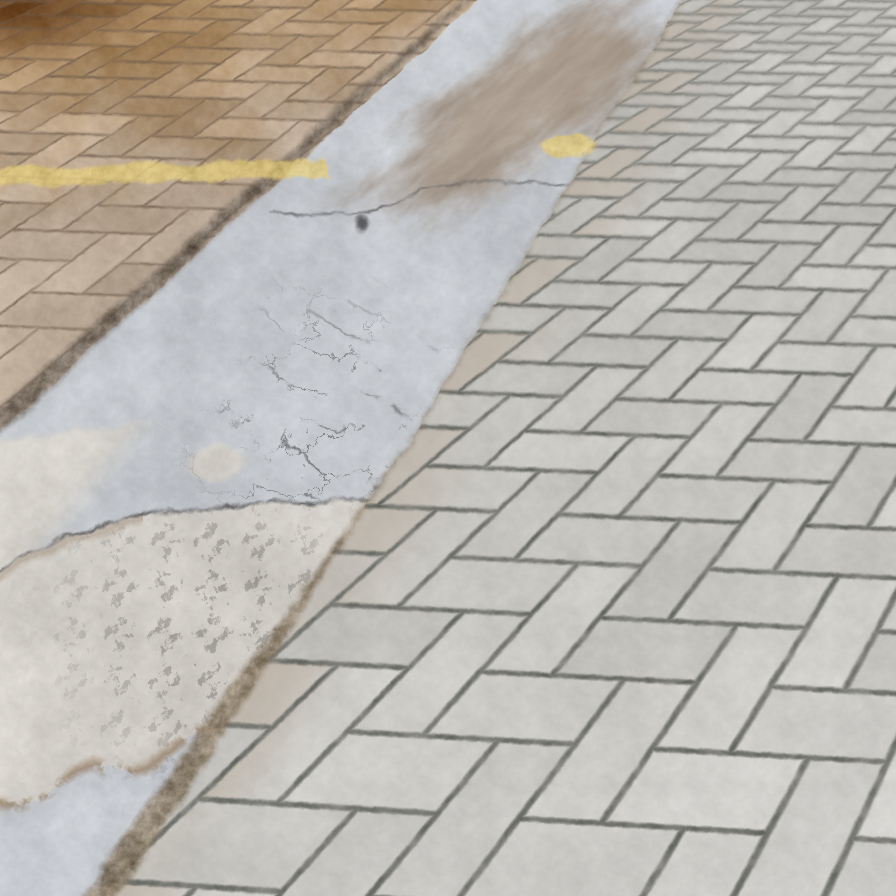
Reproduce this texture procedurally as a WebGL 1 fragment shader.

```glsl
precision highp float;
// A worn concrete strip crossing two areas of herringbone pavers in perspective.
// A projective map turns the canvas into paver cells; straight borders split the
// ground, while layered sines and cellular noise add stains, cracks and grit.
uniform vec2 u_resolution;

float hash(vec2 p) {
  p = fract(p * vec2(0.1731, 0.2317));
  p += dot(p, p.yx + 19.19);
  return fract(p.x * p.y * 31.7);
}

// Layered sines, roughly -1 to 1
float waves(vec2 p) {
  float sum = 0.0, amp = 0.5;
  for (int i = 0; i < 5; i++) {
    sum += amp * sin(p.x + 1.7 * sin(p.y)) * sin(p.y + 1.3 * sin(p.x));
    p = mat2(1.6, 1.2, -1.2, 1.6) * p + 1.3;
    amp *= 0.6;
  }
  return sum;
}

// Gap between the two nearest cell points, zero on cell borders
float cellGap(vec2 p) {
  vec2 cell = floor(p), near = vec2(9.0);
  for (int y = -1; y <= 1; y++)
    for (int x = -1; x <= 1; x++) {
      vec2 c = cell + vec2(x, y);
      float d = length(c + vec2(hash(c), hash(c + 47.3)) - p);
      near = d < near.x ? vec2(d, near.x) : vec2(near.x, min(near.y, d));
    }
  return near.y - near.x;
}

float line(float dist, float width, float soft) {
  return 1.0 - smoothstep(width - soft, width + soft, abs(dist));
}

// Herringbone of 2:1 pavers: x = distance to the joint, y = random tone
vec2 pavers(vec2 q) {
  float depth = q.y + 0.404;
  vec2 g = vec2(13.8 * (q.x + 1.045 * q.y - 1.152), 18.34 + 0.86 * q.x) / depth;
  g.y -= 13.3;
  vec2 cell = floor(g);
  float k = mod(cell.x - cell.y, 4.0);
  vec2 size = k < 1.5 ? vec2(2.0, 1.0) : vec2(1.0, 2.0);
  vec2 start = cell - vec2(k > 0.5 && k < 1.5, k > 1.5 && k < 2.5);
  vec2 edge = min(g - start, size - g + start) * vec2(depth, depth * depth) / 19.0;
  return vec2(min(edge.x, edge.y), hash(start + 71.0));
}

void main() {
  vec2 q = gl_FragCoord.xy / u_resolution;
  q.y = 1.0 - q.y; // measured downward from the top edge
  float soft = max(1.0 / u_resolution.y, 0.0016);
  float broad = waves(q * 14.0), fine = waves(q * 75.0), rough = waves(q * 190.0);
  float grain = 0.02 * fine + 0.015 * rough;
  vec2 jitter = 0.0009 * vec2(fine, rough);
  vec2 w = q + 0.005 * vec2(waves(q * 48.0), waves(q * 48.0 + 5.0));

  // Signed distances from the strip borders
  float right = w.x - 0.762 + 0.62 * q.y + 0.06 * max(q.y - 0.5, 0.0);
  float left = w.x - 0.534 + 1.11 * q.y;

  // Grey pavers, warmer beside the strip, with uneven joints
  vec2 paver = pavers(q + jitter);
  vec3 grey = mix(vec3(0.76, 0.755, 0.735), vec3(0.81, 0.805, 0.79), q.y * 0.6 + 0.2 * q.x);
  grey += 0.06 * (paver.y - 0.5) + 0.025 * broad + grain;
  float warm = smoothstep(0.13, 0.02, right) * smoothstep(0.15, 0.7, paver.y);
  grey = mix(grey, vec3(0.71, 0.66, 0.60), 0.6 * warm);
  float joint = line(paver.x, 0.0012 + 0.0019 * q.y, soft + 0.0006);
  joint *= mix(0.4, 0.85, smoothstep(-0.1, 0.5, q.y)) * (0.85 + 0.35 * fine);
  grey = mix(grey, vec3(0.60, 0.59, 0.56), 0.45 * line(paver.x, 0.003, 0.003));
  grey = mix(grey, vec3(0.37, 0.38, 0.36), joint);

  // Tan pavers, rusty toward the upper left
  paver = pavers(q + vec2(0.42, 0.11) + jitter);
  float rust = smoothstep(0.29, 0.04, q.y + 0.3 * q.x + 0.07 * broad);
  vec3 clay = mix(vec3(0.74, 0.67, 0.60), vec3(0.67, 0.54, 0.38), rust);
  clay = mix(clay, vec3(0.40, 0.25, 0.12), smoothstep(0.17, 0.0, length(q * vec2(0.75, 1.8))));
  clay += 0.11 * (paver.y - 0.5) + 0.04 * broad + 1.5 * grain;
  joint = (0.55 + 0.35 * fine) * line(paver.x, 0.0014, soft + 0.0005);
  clay = mix(clay, vec3(0.42, 0.35, 0.29), joint);

  // Concrete: bluish upper slab, cream lower slab, pale corner
  float slab = w.y - 0.557 - 0.08 * exp(-9.0 * q.x);
  float corner = w.y - 0.895 + 0.3 * q.x - 0.012 * sin(q.x * 50.0);
  float cream = smoothstep(0.0, 0.01, w.y - 0.485 + 0.12 * q.x) * smoothstep(0.19, 0.13, q.x + 0.8 * (q.y - 0.47));
  cream = max(cream, smoothstep(1.2, 0.8, length((w - vec2(0.242, 0.516)) / vec2(0.032, 0.02))));
  cream = max(cream, smoothstep(-soft, soft, slab)) * smoothstep(soft, -soft, corner);
  vec3 concrete = mix(vec3(0.765, 0.78, 0.80), vec3(0.82, 0.805, 0.78), cream);
  concrete += 0.045 * broad + 1.2 * grain;
  float specks = smoothstep(0.25, 0.6, waves(q * 120.0 + 3.0));
  specks *= smoothstep(0.26, 0.05, length(q - vec2(0.24, 0.70)));
  concrete -= 0.16 * specks * step(0.0, slab);

  // Brown stain streaked along the upper strip
  vec2 s = mat2(0.82, 0.57, -0.57, 0.82) * (q - vec2(0.575, 0.115));
  float streak = waves(s * vec2(18.0, 70.0));
  float stain = smoothstep(1.2, 0.4, length(s / vec2(0.2, 0.075)) + 0.3 * broad + 0.2 * streak);
  concrete = mix(concrete, vec3(0.64, 0.575, 0.51) + 0.06 * streak, 0.85 * stain);

  // Broken web of cracks, a long fracture with a hole, and slab seams
  float crack = 0.75 * line(cellGap(w * vec2(15.0, 25.0) + 0.3 * fine), 0.03, 0.04);
  crack *= smoothstep(0.21, 0.04, length(q - vec2(0.36, 0.48))) * smoothstep(0.01, -0.01, slab);
  crack *= smoothstep(-0.25, 0.3, waves(q * 30.0 + 2.0));
  float fracture = w.y - 0.238 + 0.034 * smoothstep(0.4, 0.5, w.x);
  crack = max(crack, (0.5 + 0.4 * fine) * line(fracture, 0.0016, soft + 0.0005) * step(0.3, q.x));
  crack = max(crack, line(length((w - vec2(0.405, 0.25)) * vec2(1.0, 0.6)), 0.006, 0.004));
  crack = max(crack, (0.6 + 0.5 * fine) * line(slab, 0.002, 0.0025));
  concrete = mix(concrete, vec3(0.36, 0.36, 0.37), min(crack, 1.0));
  float seam = line(corner, 0.005, 0.008) * smoothstep(-0.4, 0.2, fine);
  seam = max(seam, 0.5 * line(slab - 0.006, 0.004, 0.006) * step(q.x, 0.16));
  concrete = mix(concrete, vec3(0.57, 0.48, 0.38), seam * 0.8);

  // Assemble the ground, with dirt along both borders
  vec3 color = mix(concrete, grey, smoothstep(-soft, soft, right));
  float verge = line(right, 0.002 + 0.016 * smoothstep(0.5, 0.95, q.y), 0.007);
  verge *= 0.4 + 0.4 * smoothstep(0.4, 0.7, q.y);
  color = mix(color, vec3(0.52, 0.46, 0.38) + 7.0 * grain, verge);
  color = mix(clay, color, smoothstep(-soft, soft, left));
  float gutter = line(left + 0.013, 0.005 + 0.025 * q.y, 0.009);
  color = mix(color, vec3(0.43, 0.39, 0.35) + 7.0 * grain, 0.8 * gutter);

  // Worn yellow paint
  float paint = line(w.y - 0.198 + 0.03 * q.x, 0.010, 0.003) * step(w.x, 0.365);
  vec2 dab = (w - vec2(0.635, 0.163)) / vec2(0.034, 0.012);
  paint = max(paint, smoothstep(1.1, 0.75, length(dab)));
  color = mix(color, vec3(0.87, 0.78, 0.48) + 3.0 * grain, 0.8 * paint);
  gl_FragColor = vec4(clamp(color, 0.0, 1.0), 1.0);
}
```
